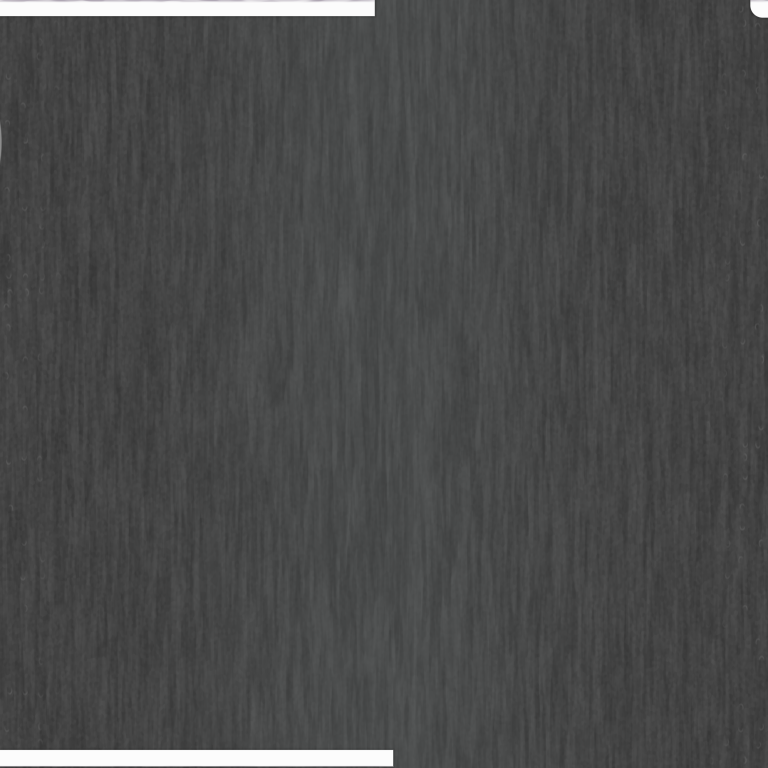
A Shadertoy shader for this texture:

```glsl
// Dark brushed metal with fine vertical streaks and a soft lighter band down the middle.
// Streaks are stretched, blended cellular noise; layered sines add broad banding.
// Distance functions cut the white strips at top and bottom and the pale edge marks.

vec3 hash3(vec2 p) {
    vec3 q = fract(p.xyx * vec3(0.1031, 0.1030, 0.0973));
    q += dot(q, q.yxz + 33.33);
    return fract((q.xxy + q.yzz) * q.zyx);
}

// Cellular noise: tones of jittered points blended by nearness, about -0.5 to 0.5
float cellTone(vec2 p) {
    vec2 cell = floor(p);
    float sum = 0.0, total = 0.0001;
    for (int j = -1; j <= 1; j++)
    for (int i = -1; i <= 1; i++) {
        vec2 id = cell + vec2(i, j);
        vec3 h = hash3(id + 7.0);
        vec2 d = id + h.xy - p;
        float weight = exp(-5.0 * dot(d, d));
        sum += weight * (h.z - 0.5);
        total += weight;
    }
    return sum / total;
}

// Sparse little curls, worn into the outer margins
float scuffs(vec2 uv) {
    vec2 p = uv * 46.0;
    vec3 h = hash3(floor(p) + 91.0);
    vec2 d = fract(p) - 0.35 - 0.3 * h.xy;
    float ring = abs(length(d * vec2(1.2, 0.8)) - 0.15);
    float arc = smoothstep(-0.1, 0.12, dot(d, cos(h.z * 40.0 + vec2(0.0, 1.57))));
    float margin = smoothstep(0.39, 0.48, abs(uv.x - 0.5));
    return smoothstep(0.09, 0.0, ring) * arc * step(0.72, h.z) * margin;
}

float boxDistance(vec2 p, vec2 lo, vec2 hi, float radius) {
    vec2 d = abs(p - 0.5 * (lo + hi)) - 0.5 * (hi - lo) + radius;
    return length(max(d, 0.0)) + min(max(d.x, d.y), 0.0) - radius;
}

void mainImage(out vec4 fragColor, in vec2 fragCoord) {
    vec2 uv = fragCoord / iResolution.xy;
    float soft = max(0.0008, 0.7 / iResolution.y);

    // Broad light: a central glow with uneven vertical bands
    float offset = (uv.x - 0.5) / 0.23;
    float glow = exp(-offset * offset);
    float bands = sin(uv.x * 61.0 + 0.7 * sin(uv.y * 5.0))
                + sin(uv.x * 137.0 + 1.3) + 0.7 * sin(uv.x * 263.0 + 4.0);
    float tone = 0.261 + 0.035 * glow + 0.0016 * bands;

    // Brushing: long streaks, short hairs, and a fine grain that grows outward
    tone += 0.050 * cellTone(uv * vec2(215.0, 15.0));
    tone += 0.034 * cellTone(uv * vec2(330.0, 48.0) + 40.0);
    tone += mix(0.034, 0.016, glow) * cellTone(uv * vec2(310.0, 230.0) + 80.0);
    tone += 0.055 * scuffs(uv);
    vec3 color = tone * mix(vec3(1.0), vec3(0.985, 1.008, 1.008), glow);

    // White strips, with a thin shadow along their edges
    float strip = min(boxDistance(uv, vec2(-0.1, 0.979), vec2(0.488, 1.1), 0.0),
                      boxDistance(uv, vec2(-0.1, 0.002), vec2(0.512, 0.0235), 0.0));
    float corner = boxDistance(uv, vec2(0.977, 0.977), vec2(1.1), 0.016);
    float white = min(strip, corner);
    color *= 1.0 - 0.15 * smoothstep(0.004, 0.0, white);

    // Pale sliver on the left edge
    float sliver = length((uv - vec2(-0.003, 0.815)) / vec2(0.0055, 0.034));
    color = mix(color, vec3(0.62), 0.8 * smoothstep(1.1, 0.75, sliver));

    // Strips look slightly soiled at the canvas border
    float border = min(uv.y, 1.0 - uv.y);
    float soil = smoothstep(0.004, 0.0, border) * (0.25 + 0.3 * cellTone(uv * vec2(60.0, 400.0)));
    vec3 paper = vec3(0.99) - soil * vec3(0.9, 1.0, 0.85);
    color = mix(color, paper, smoothstep(soft, -soft, white));

    fragColor = vec4(color, 1.0);
}
```
